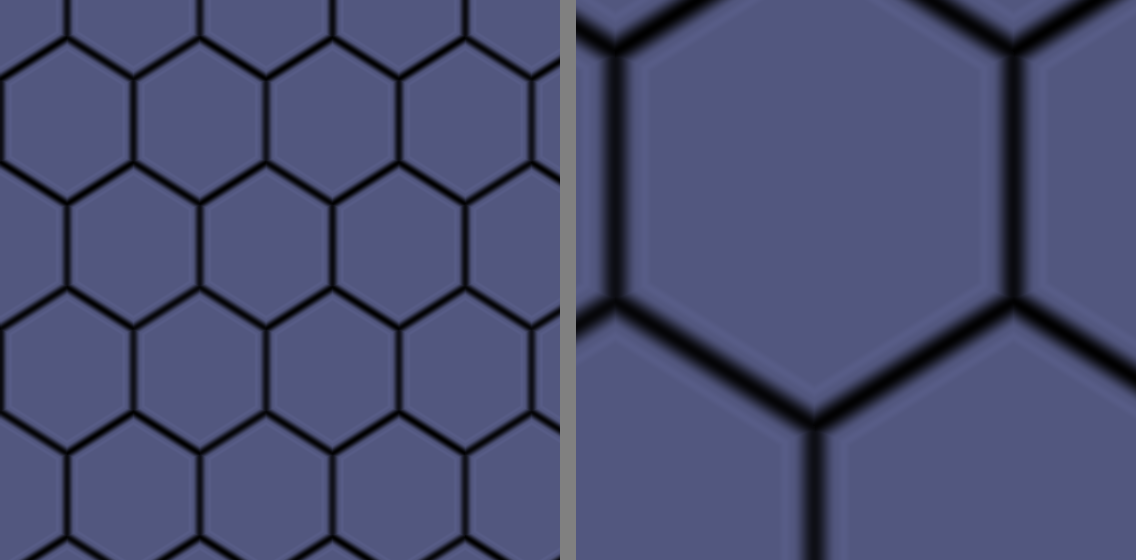
Left, the full canvas; right, a detail of the centre.
This pattern is drawn by a Shadertoy shader. Its source:

```glsl
#define CELL_WIDTH 0.2370
#define ROW_PITCH 0.2229
#define CELL_CENTRE vec2(0.2383, 0.5615)
#define FILL_COLOUR vec3(0.322, 0.341, 0.498)
#define LINE_REACH 0.0132
#define UPRIGHT_FADE 0.16
#define SLANT_FADE 0.03
#define FADE_VARIATION 0.10
#define HALO_STRENGTH 0.06
#define HALO_OFFSET 0.0175
#define HALO_WIDTH 0.0045

const float ROW_STEP = 0.8660254;  // row spacing of unit-width regular hexagons

float hash(vec2 p) {
    return fract(sin(dot(p, vec2(127.1, 311.7))) * 43758.5453);
}

// Centre of the unit-width hexagon that holds p
vec2 hexCentre(vec2 p) {
    vec2 period = vec2(1.0, 2.0 * ROW_STEP);
    vec2 evenRow = floor(p / period + 0.5) * period;
    vec2 oddRow = (floor(p / period) + 0.5) * period;
    vec2 toEven = p - evenRow;
    vec2 toOdd = p - oddRow;
    return dot(toEven, toEven) < dot(toOdd, toOdd) ? evenRow : oddRow;
}

void mainImage(out vec4 fragColor, in vec2 fragCoord) {
    vec2 uv = fragCoord / iResolution.y;

    // Stretch the canvas so that the cells become regular hexagons
    vec2 toHex = vec2(1.0 / CELL_WIDTH, ROW_STEP / ROW_PITCH);
    vec2 p = (uv - CELL_CENTRE) * toHex;
    vec2 centre = hexCentre(p);
    vec2 local = p - centre;

    float reach = max(LINE_REACH, 1.5 / iResolution.y);
    float light = 1.0;
    float nearest = 1.0;

    // Soft lines along the three pairs of sides
    for (int i = 0; i < 3; i++) {
        float angle = float(i) * radians(60.0);
        vec2 normal = vec2(cos(angle), sin(angle));
        float along = dot(local, normal);
        float dist = (0.5 - abs(along)) / length(normal * toHex);

        // Both cells that share a side get the same id
        vec2 middle = centre + 0.5 * normal * (along < 0.0 ? -1.0 : 1.0);
        vec2 edgeId = floor(middle * vec2(4.0, 2.0 / ROW_STEP) + 0.5);
        float fade = i == 0 ? UPRIGHT_FADE : SLANT_FADE;
        fade = max(fade + FADE_VARIATION * (hash(edgeId) - 0.5), 0.0);

        light = min(light, mix(fade, 1.0, smoothstep(0.0, reach, dist)));
        nearest = min(nearest, dist);
    }

    // Faint bright rim beside the lines
    float halo = 1.0 - smoothstep(0.0, HALO_WIDTH, abs(nearest - HALO_OFFSET));
    light *= 1.0 + HALO_STRENGTH * halo;

    fragColor = vec4(FILL_COLOUR * light, 1.0);
}
```
